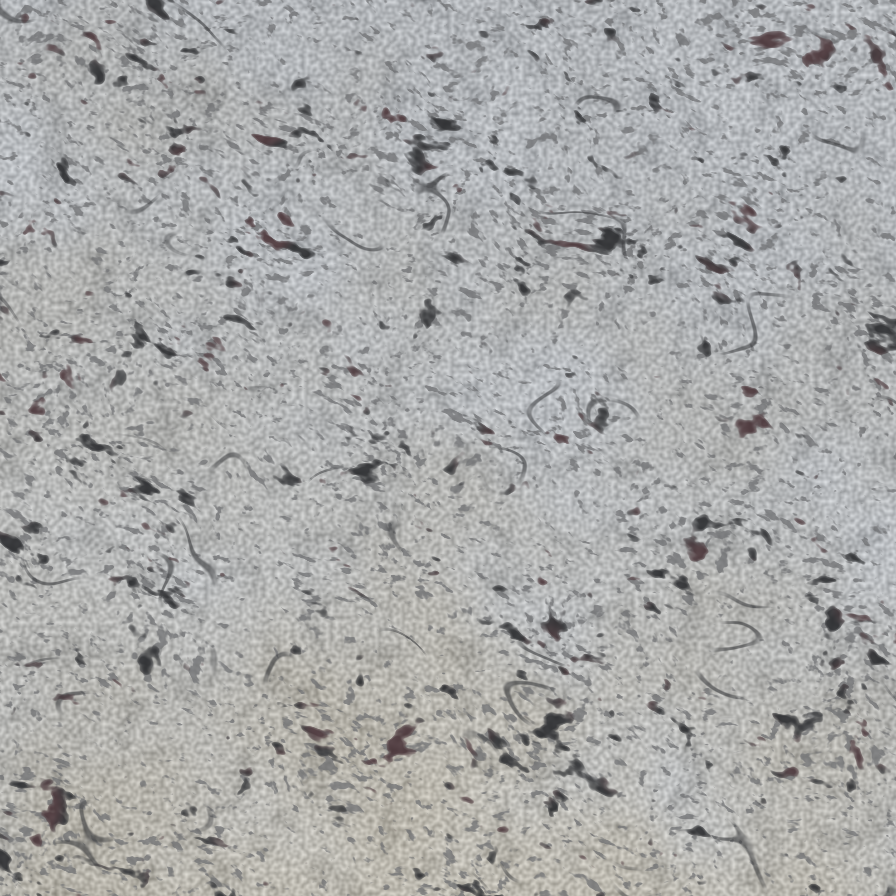
Reproduce this texture procedurally as a WebGL 1 fragment shader.

```glsl
precision highp float;

// Pale speckled granite: a cloudy grey ground with fine grain, small grey
// flecks, clustered charcoal and plum minerals, and a few broken hairlines.
// Every layer is gradient noise, stretched along one tilted grain direction.

uniform vec2 u_resolution;

const vec3 GROUND   = vec3(0.722, 0.724, 0.716);
const vec3 COOL     = vec3(-0.014, -0.002, 0.022);
const vec3 WARM     = vec3(0.022, 0.006, -0.026);
const vec3 FLECK    = vec3(0.43, 0.435, 0.445);
const vec3 CHARCOAL = vec3(0.22, 0.225, 0.235);
const vec3 PLUM     = vec3(0.33, 0.255, 0.27);

const float GRAIN_TILT = -0.38;

float hash(vec2 cell) {
  vec3 h = fract(cell.xyx * vec3(0.1031, 0.1030, 0.0973));
  h += dot(h, h.yzx + 33.33);
  return fract((h.x + h.y) * h.z);
}

// Dot product of a random unit gradient with the offset from its corner
float cornerSlope(vec2 cell, vec2 offset) {
  float angle = 6.28318 * hash(cell);
  return dot(vec2(cos(angle), sin(angle)), offset);
}

float gradientNoise(vec2 p) {
  vec2 cell = floor(p);
  vec2 f = p - cell;
  vec2 fade = f * f * f * (f * (f * 6.0 - 15.0) + 10.0);
  vec2 e = vec2(1.0, 0.0);
  float low = mix(cornerSlope(cell, f),
                  cornerSlope(cell + e.xy, f - e.xy), fade.x);
  float high = mix(cornerSlope(cell + e.yx, f - e.yx),
                   cornerSlope(cell + e.xx, f - e.xx), fade.x);
  return mix(low, high, fade.y);
}

float fractalNoise(vec2 p) {
  float sum = 0.0;
  float weight = 1.0;
  for (int octave = 0; octave < 3; octave++) {
    sum += weight * gradientNoise(p);
    p = mat2(1.6, 1.2, -1.2, 1.6) * p + 17.3;
    weight *= 0.5;
  }
  return sum;
}

// Bends the plane so that features do not all run parallel
vec2 warp(vec2 p, float frequency, float amount) {
  vec2 q = p * frequency;
  return p + amount * vec2(gradientNoise(q + 41.0), gradientNoise(q + 73.0));
}

// Rotates into the grain direction and stretches along it
vec2 alongGrain(vec2 p, float tilt, float stretch) {
  float c = cos(tilt);
  float s = sin(tilt);
  return vec2((c * p.x + s * p.y) / stretch, c * p.y - s * p.x);
}

// Thin contour of the noise, kept only where the mask noise is high
float hairlines(vec2 p, float frequency, float width) {
  float contour = abs(gradientNoise(p * frequency + 211.0));
  float mask = smoothstep(0.18, 0.42, gradientNoise(p * frequency * 0.9 + 157.0));
  return mask * (1.0 - smoothstep(0.3 * width, width, contour));
}

vec3 groundColor(vec2 p) {
  float clouds = fractalNoise(p * 4.0 + 5.0);
  float mottle = smoothstep(0.0, 0.55, fractalNoise(p * 24.0 + 91.0));
  float grain = gradientNoise(p * 185.0 + 300.0);
  float coolness = smoothstep(0.2, 1.0, p.y + 0.3 * (p.x - 0.5) + 0.6 * clouds);
  float warmth = 1.0 - smoothstep(0.0, 0.5, p.y + 0.5 * abs(p.x - 0.5) + 0.3 * clouds);
  vec3 color = GROUND + COOL * coolness + WARM * warmth;
  return color + 0.045 * clouds - 0.065 * mottle + 0.19 * grain;
}

void main() {
  vec2 p = gl_FragCoord.xy / min(u_resolution.x, u_resolution.y);
  vec2 grainPos = alongGrain(warp(p, 11.0, 0.022), GRAIN_TILT, 1.55);
  float cluster = gradientNoise(p * 9.0 + 23.0);

  vec3 color = groundColor(p);

  // Small grey flecks
  float fleckField = fractalNoise(grainPos * 88.0 + 120.0) + 0.35 * cluster;
  color = mix(color, FLECK, 0.75 * smoothstep(0.22, 0.50, fleckField));

  // Broken hairlines
  color = mix(color, CHARCOAL, 0.6 * hairlines(grainPos, 17.0, 0.045));

  // Larger clustered minerals, darkest at the core
  float mineralField = fractalNoise(grainPos * 42.0 + 60.0) + 0.55 * cluster;
  float body = smoothstep(0.39, 0.52, mineralField);
  float core = smoothstep(0.45, 0.72, mineralField);
  float plumShare = smoothstep(-0.05, 0.25, gradientNoise(p * 15.0 + 180.0));
  vec3 mineral = mix(CHARCOAL, PLUM, plumShare) + 0.04 * gradientNoise(p * 120.0);
  color = mix(color, mineral, body * mix(0.62, 1.0, core));

  gl_FragColor = vec4(clamp(color, 0.0, 1.0), 1.0);
}
```
